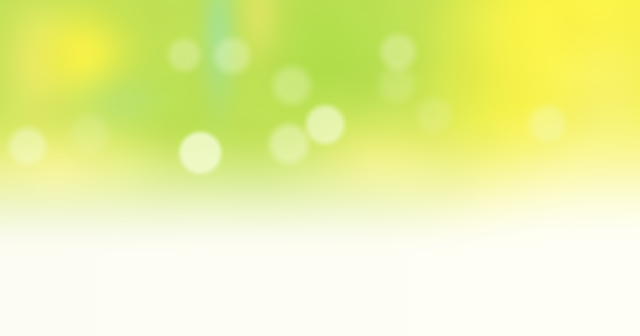
Reproduce this background procedurally as a Shadertoy shader.

```glsl
// Blurred spring foliage in green and yellow, with pale light discs, fading down to white.

#define LEAF vec3(0.75, 0.88, 0.33)
#define DEEP_LEAF vec3(0.69, 0.87, 0.29)
#define MINT vec3(0.65, 0.89, 0.60)
#define SUN vec3(1.00, 0.96, 0.27)
#define STRAW vec3(0.93, 0.91, 0.42)
#define PALE_YELLOW vec3(0.96, 0.95, 0.47)
#define PAPER vec3(0.993, 0.993, 0.955)
#define DISC_LIGHT vec3(0.955, 0.985, 0.83)
#define VEIL_TOP 0.635
#define VEIL_BOTTOM 0.240
#define MOTTLE 0.018

const int DISC_COUNT = 12;

// Each disc: centre in canvas fractions, radius in canvas heights, opacity.
const vec4 DISCS[DISC_COUNT] = vec4[DISC_COUNT](
    vec4(0.313, 0.545, 0.062, 0.82), vec4(0.508, 0.629, 0.057, 0.68),
    vec4(0.452, 0.572, 0.058, 0.50), vec4(0.043, 0.565, 0.054, 0.50),
    vec4(0.855, 0.632, 0.052, 0.33), vec4(0.622, 0.846, 0.052, 0.36),
    vec4(0.288, 0.836, 0.047, 0.34), vec4(0.363, 0.834, 0.052, 0.36),
    vec4(0.456, 0.746, 0.055, 0.34), vec4(0.620, 0.751, 0.052, 0.20),
    vec4(0.141, 0.602, 0.055, 0.20), vec4(0.678, 0.657, 0.050, 0.20));

vec2 hashGradient(vec2 cell) {
    vec2 h = vec2(dot(cell, vec2(127.1, 311.7)), dot(cell, vec2(269.5, 183.3)));
    return 2.0 * fract(sin(h) * 43758.5) - 1.0;
}

float gradientNoise(vec2 p) {
    vec2 i = floor(p), f = fract(p);
    vec2 w = f * f * f * (f * (f * 6.0 - 15.0) + 10.0);
    vec2 e = vec2(1.0, 0.0);
    float low = mix(dot(hashGradient(i), f),
                    dot(hashGradient(i + e.xy), f - e.xy), w.x);
    float high = mix(dot(hashGradient(i + e.yx), f - e.yx),
                     dot(hashGradient(i + e.xx), f - e.xx), w.x);
    return mix(low, high, w.y);
}

// Soft elliptical falloff, one at the centre.
float glow(vec2 uv, vec2 centre, vec2 size) {
    vec2 d = (uv - centre) / size;
    return exp(-dot(d, d));
}

vec3 foliage(vec2 uv) {
    vec3 c = LEAF;

    // Broad yellow light on the right
    c = mix(c, SUN, 0.85 * smoothstep(0.58, 0.84, uv.x + 0.10 * (0.7 - uv.y)));
    c = mix(c, SUN, 0.75 * glow(uv, vec2(0.89, 0.93), vec2(0.13, 0.20)));
    c = mix(c, PALE_YELLOW, 0.60 * glow(uv, vec2(0.95, 0.72), vec2(0.09, 0.17)));

    // Darker greens in the centre and along the top left
    c = mix(c, DEEP_LEAF, 0.90 * glow(uv, vec2(0.51, 0.84), vec2(0.10, 0.20)));
    c = mix(c, DEEP_LEAF, 0.40 * glow(uv, vec2(0.27, 0.66), vec2(0.06, 0.12)));

    // Warm patches on the left
    c = mix(c, STRAW, 0.75 * glow(uv, vec2(0.06, 0.81), vec2(0.06, 0.18)));
    c = mix(c, SUN, 0.85 * glow(uv, vec2(0.13, 0.84), vec2(0.065, 0.12)));
    c = mix(c, PALE_YELLOW, 0.90 * glow(uv, vec2(0.08, 0.50), vec2(0.16, 0.14)));

    // Mint streak with a yellow neighbour
    c = mix(c, STRAW, 0.60 * glow(uv, vec2(0.405, 0.96), vec2(0.035, 0.13)));
    c = mix(c, MINT, 0.80 * glow(uv, vec2(0.342, 0.90), vec2(0.026, 0.20)));
    c = mix(c, MINT, 0.30 * glow(uv, vec2(0.19, 0.70), vec2(0.06, 0.08)));

    // Pale yellow below the centre
    c = mix(c, PALE_YELLOW, 0.85 * glow(uv, vec2(0.60, 0.51), vec2(0.12, 0.14)));
    return c;
}

// White rises from below, reaching higher at the right edge.
float veil(vec2 uv) {
    float lift = 0.09 * smoothstep(0.62, 0.95, uv.x);
    return 1.0 - smoothstep(VEIL_BOTTOM, VEIL_TOP + lift, uv.y - 0.4 * lift);
}

vec3 addDiscs(vec3 c, vec2 uv, float aspect) {
    for (int i = 0; i < DISC_COUNT; i++) {
        vec4 disc = DISCS[i];
        float dist = length((uv - disc.xy) * vec2(aspect, 1.0));
        float blur = mix(0.55, 0.12, disc.w);
        float cover = 1.0 - smoothstep(1.0 - blur, 1.0 + blur, dist / disc.z);
        c = mix(c, DISC_LIGHT, disc.w * cover);
    }
    return c;
}

void mainImage(out vec4 fragColor, in vec2 fragCoord) {
    vec2 uv = fragCoord / iResolution.xy;
    float aspect = iResolution.x / iResolution.y;

    vec3 colour = foliage(uv);
    colour += MOTTLE * gradientNoise(uv * vec2(aspect, 1.0) * 7.0);

    vec3 paper = PAPER + 0.008 * (uv.x - 0.5);
    colour = mix(colour, paper, veil(uv));
    colour = addDiscs(colour, uv, aspect);
    fragColor = vec4(clamp(colour, 0.0, 1.0), 1.0);
}
```
